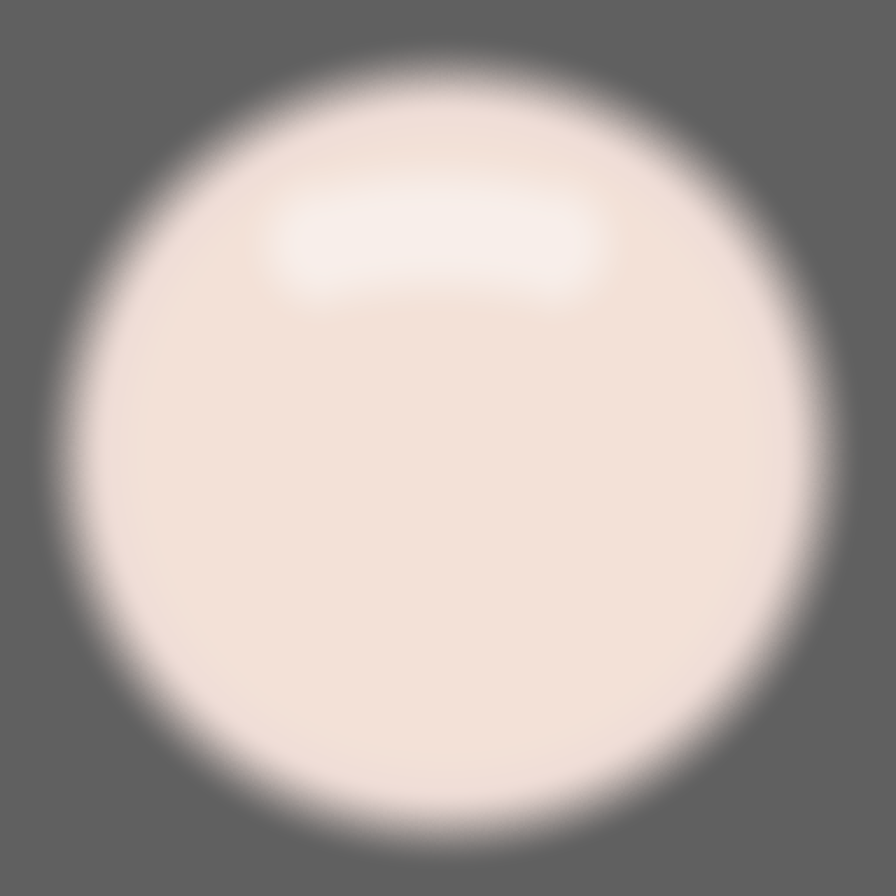
Write a Shadertoy shader that draws this background.

```glsl
// A pale, soft-edged orb on flat grey with a curved highlight near its top.
// Radial smoothsteps shape the body and its pink rim; the highlight is a bent
// capsule distance field, and a faint hash grain textures the blurred edge.

#define ORB_CENTER vec2(0.498, 0.495)
#define ORB_INNER 0.375
#define ORB_OUTER 0.467
#define GLOSS_CENTER vec2(0.488, 0.743)
#define GLOSS_HALF_LENGTH 0.125
#define GLOSS_BEND 1.0
#define GLOSS_CORE 0.025
#define GLOSS_REACH 0.098
#define GRAIN_CELLS 384.0
#define GRAIN_AMOUNT 0.025

const vec3 BACKDROP = vec3(0.378);
const vec3 BODY = vec3(0.951, 0.882, 0.843);
const vec3 RIM = vec3(0.938, 0.867, 0.842);
const vec3 GLOSS = vec3(0.971, 0.934, 0.916);

// Arithmetic hash, returning 0 to 1
float hash(vec2 p) {
    vec3 q = fract(vec3(p.xyx) * 0.1031);
    q += dot(q, q.yzx + 33.33);
    return fract((q.x + q.y) * q.z);
}

// Distance to the spine of a capsule whose ends droop
float bentCapsule(vec2 p, float halfLength, float bend) {
    float along = clamp(p.x, -halfLength, halfLength);
    return length(vec2(p.x - along, p.y + bend * along * along));
}

void mainImage(out vec4 fragColor, in vec2 fragCoord) {
    // Square canvas units, centred if the canvas is not square
    float side = min(iResolution.x, iResolution.y);
    vec2 uv = (fragCoord - 0.5 * iResolution.xy) / side + 0.5;
    float radius = length(uv - ORB_CENTER);

    // Body colour, turning pinker toward the rim
    vec3 orb = mix(BODY, RIM, smoothstep(0.335, 0.385, radius));

    // Soft highlight
    float spine = bentCapsule(uv - GLOSS_CENTER, GLOSS_HALF_LENGTH, GLOSS_BEND);
    float gloss = 1.0 - smoothstep(GLOSS_CORE, GLOSS_REACH, spine);
    orb = mix(orb, GLOSS, gloss);

    // Blurred edge, with grain strongest halfway through the fade
    float cover = 1.0 - smoothstep(ORB_INNER, ORB_OUTER, radius);
    float grain = hash(floor(uv * GRAIN_CELLS)) - 0.5;
    cover += grain * GRAIN_AMOUNT * 4.0 * cover * (1.0 - cover);

    fragColor = vec4(mix(BACKDROP, orb, cover), 1.0);
}
```
